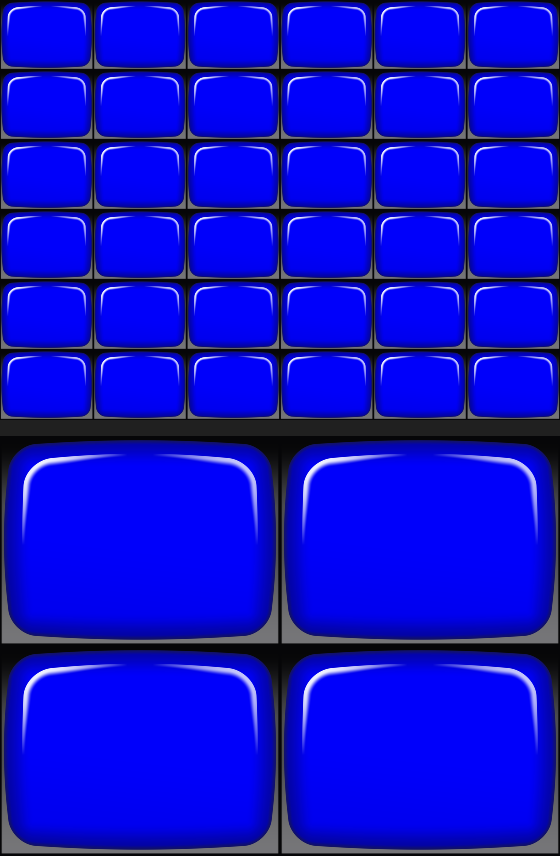
Top, the full canvas; bottom, a detail of the centre.
A WebGL 1 fragment shader for this pattern:

```glsl
precision highp float;

uniform vec2 u_resolution;

const vec2 REPEATS = vec2(6.0, 6.0);
const vec2 CELL = vec2(4.0 / 3.0, 1.0);

const vec3 GLASS_CENTRE = vec3(0.0, 0.0, 0.985);
const vec3 GLASS_EDGE = vec3(0.015, 0.015, 0.66);
const vec3 GLASS_RIM = vec3(0.07, 0.07, 0.42);
const vec3 GLINT = vec3(0.93, 0.94, 1.0);
const vec3 CASE_DARK = vec3(0.025, 0.025, 0.03);
const vec3 CASE_LIGHT = vec3(0.46, 0.46, 0.47);

// 1 below the low edge, 0 above the high edge
float fadeOut(float low, float high, float x) {
    return 1.0 - smoothstep(low, high, x);
}

// Rounded box whose sides swell outwards
float tubeDistance(vec2 p, vec2 halfSize, vec2 bulge, float radius) {
    vec2 warped = p * (1.0 + bulge * p.yx * p.yx);
    vec2 q = abs(warped) - halfSize + radius;
    return length(max(q, 0.0)) + min(max(q.x, q.y), 0.0) - radius;
}

// Grey housing, lit from below, with black joints between cells
vec3 caseColour(vec2 p, float blur) {
    float lit = 0.65 * fadeOut(0.12, 0.47, p.y) + 0.35 * fadeOut(-0.48, 0.0, p.y);
    vec2 toJoint = 0.5 * CELL - abs(p);
    float joint = smoothstep(0.004, 0.008 + blur, toJoint.x)
                * smoothstep(0.008, 0.012 + blur, toJoint.y);
    return mix(CASE_DARK, CASE_LIGHT, lit * joint);
}

// Bright blue glass that darkens towards its rim
vec3 glassColour(vec2 p, float depth) {
    vec3 colour = mix(GLASS_EDGE, GLASS_CENTRE, smoothstep(0.0, 0.13, depth));
    colour = mix(GLASS_RIM, colour, smoothstep(0.0, 0.024, depth));
    float lowerShade = fadeOut(-0.45, 0.0, p.y + 0.12 * p.x);
    return colour * (1.0 - 0.05 * lowerShade);
}

// Curved reflections, widest at the upper corners and tapering away
float glintAmount(vec2 p, float blur) {
    float d = tubeDistance(p, vec2(0.56, 0.415), vec2(0.16, 0.30), 0.13);
    float taper = smoothstep(-0.02, 0.34, p.y) * smoothstep(0.06, 0.46, abs(p.x));
    float width = mix(0.014, 0.042, taper);
    float band = smoothstep(-width - 0.3 * blur, -0.25 * width, d)
               * fadeOut(-0.3 * blur, 0.7 * blur, d);
    float side = mix(1.0, 0.82, step(0.0, p.x));
    return band * side * sqrt(taper);
}

void main() {
    vec2 uv = gl_FragCoord.xy / u_resolution;
    vec2 p = (fract(uv * REPEATS) - 0.5) * CELL;
    float blur = REPEATS.y / u_resolution.y;

    // Glass set into the housing, then its reflections
    vec2 glassPoint = p - vec2(0.0, 0.005);
    float d = tubeDistance(glassPoint, vec2(0.648, 0.475), vec2(0.30, 0.16), 0.12);
    vec3 glass = glassColour(glassPoint, -d);
    glass = mix(glass, GLINT, glintAmount(p, blur));

    float cover = fadeOut(-0.5 * blur, 0.5 * blur, d);
    gl_FragColor = vec4(mix(caseColour(p, blur), glass, cover), 1.0);
}
```
